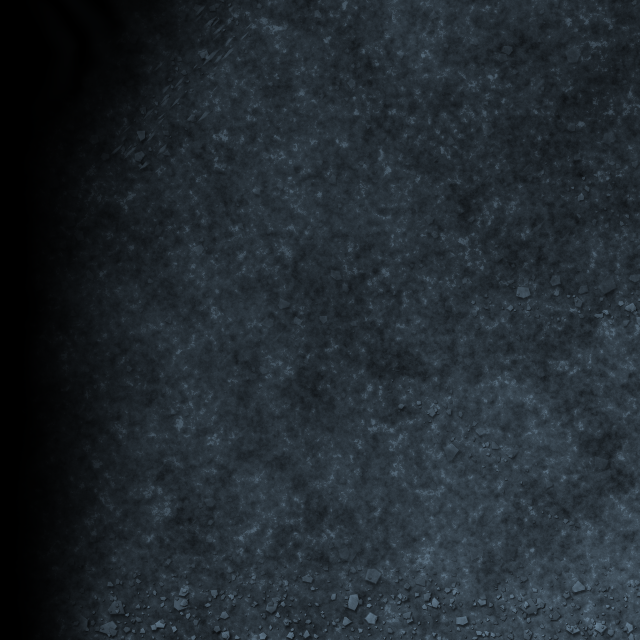
Reproduce this texture procedurally as a WebGL 1 fragment shader.

```glsl
precision highp float;
// Dark blue-grey gravel ground at night, fading to black on the left.
uniform vec2 u_resolution;

vec3 hash3(vec2 cell) {
  vec3 q = fract(vec3(cell.xyx) * vec3(0.1031, 0.1030, 0.0973));
  q += dot(q, q.yxz + 33.33);
  return fract((q.xxy + q.yzz) * q.zyx);
}

// Cellular noise: random values blended by distance to jittered points.
float cellNoise(vec2 p) {
  vec2 base = floor(p);
  vec2 sum = vec2(0.0001);
  for (int j = -1; j <= 1; j++) {
    for (int i = -1; i <= 1; i++) {
      vec2 cell = base + vec2(float(i), float(j));
      vec3 h = hash3(cell + 71.0);
      vec2 d = cell + 0.15 + 0.7 * h.xy - p;
      float w = max(0.0, 1.0 - dot(d, d) * 0.75);
      w *= w * w;
      sum += w * vec2(h.z, 1.0);
    }
  }
  return sum.x / sum.y;
}

float layeredNoise(vec2 p) {
  float total = 0.0;
  float amp = 0.5;
  for (int k = 0; k < 4; k++) {
    total += amp * (cellNoise(p) - 0.5);
    p = mat2(1.6, 1.2, -1.2, 1.6) * p + 17.3;
    amp *= 0.66;
  }
  return total;
}

// Angular chips, one per cell: x = cover, y = brightness, z = contact shadow.
vec3 chips(vec2 p, float density, float blur) {
  vec2 base = floor(p);
  vec3 result = vec3(0.0);
  for (int j = -1; j <= 1; j++) {
    for (int i = -1; i <= 1; i++) {
      vec2 cell = base + vec2(float(i), float(j));
      vec3 h = hash3(cell + 13.0);
      vec3 g = hash3(cell + 157.0);
      vec2 q = p - cell - 0.15 - 0.7 * h.xy;
      float radius = mix(0.13, 0.4, g.x * g.x);
      float d = -1.0;
      float below = -1.0;
      for (int k = 0; k < 5; k++) {
        float a = (float(k) + 0.6 * fract(g.y * (7.0 + float(k) * 3.7))) * 1.2566 + g.z * 6.28;
        vec2 side = vec2(cos(a), sin(a)) * (0.8 + 0.9 * fract(h.x * (9.0 + float(k) * 5.3)));
        d = max(d, dot(q, side));
        below = max(below, dot(q + vec2(-0.06, 0.09), side));
      }
      float present = smoothstep(h.z - 0.03, h.z + 0.03, density);
      float cover = present * (1.0 - smoothstep(-blur, blur, d - radius));
      float shade = 0.35 + 0.65 * g.y + 0.5 * dot(q, vec2(-0.5, 0.8));
      result.y = mix(result.y, shade, cover);
      result.x = max(result.x, cover);
      result.z = max(result.z, present * (1.0 - smoothstep(-0.08, 0.12, below - radius)));
    }
  }
  return result;
}

// Soft band around a line segment.
float band(vec2 p, vec2 a, vec2 b, float width) {
  vec2 ab = b - a;
  float t = clamp(dot(p - a, ab) / dot(ab, ab), 0.0, 1.0);
  float d = length(p - a - ab * t) / width;
  return exp(-d * d);
}

void main() {
  vec2 p = gl_FragCoord.xy / u_resolution;
  float px = 1.0 / min(u_resolution.x, u_resolution.y);
  float broad = layeredNoise(p * 5.0);
  float mottle = layeredNoise(p * 22.0 + 40.0);
  float grain = layeredNoise(p * 105.0 + 90.0);

  // Broad light, brightest toward the lower right
  float light = 0.178 + 0.035 * (1.0 - smoothstep(0.08, 0.45, p.y));
  light += 0.065 * smoothstep(0.45, 1.0, p.x) * (1.0 - smoothstep(0.35, 0.85, p.y));
  light += 0.035 * band(p, vec2(0.65, 0.47), vec2(0.68, 0.45), 0.06);
  light += 0.03 * band(p, vec2(0.65, 0.96), vec2(0.67, 0.96), 0.05);
  light -= 0.05 * band(p, vec2(0.93, 0.31), vec2(0.94, 0.27), 0.035);
  light -= 0.04 * band(p, vec2(0.94, 0.88), vec2(0.93, 0.84), 0.04);
  light *= 1.0 + 0.5 * broad + 0.55 * mottle + 0.8 * grain;
  light += 0.09 * smoothstep(0.16, 0.42, grain + 0.35 * mottle);

  // Gravel gathers at the bottom and in drifts
  float twigs = band(p, vec2(0.36, 0.98), vec2(0.22, 0.78), 0.04);
  float drift = (1.0 - smoothstep(0.05, 0.16, p.y)) * smoothstep(0.04, 0.2, p.x);
  drift += 0.8 * band(p, vec2(0.62, 0.40), vec2(0.88, 0.19), 0.03);
  drift += 0.8 * band(p, vec2(0.76, 0.53), vec2(1.0, 0.52), 0.035);
  drift += 0.5 * band(p, vec2(0.91, 0.71), vec2(1.0, 0.67), 0.05);
  drift = clamp(drift + 0.6 * twigs + 0.4 * broad * drift, 0.0, 1.0);
  for (int k = 0; k < 3; k++) {
    float scale = 26.0 * pow(1.8, float(k));
    float density = 0.09 + (0.24 + 0.1 * float(k)) * drift;
    vec3 chip = chips(p * scale + 31.0 * float(k), density, px * scale);
    light *= 1.0 - (0.15 + 0.35 * drift) * chip.z;
    float stone = (0.18 + 0.13 * chip.y + 0.16 * drift * chip.y) * (1.0 + 0.4 * grain);
    light = mix(light, stone, chip.x * (0.5 + 0.4 * drift));
  }

  // Slanted straw in the upper left
  vec2 along = mat2(0.71, -0.71, 0.71, 0.71) * p;
  vec3 straw = chips(along * vec2(30.0, 125.0), 0.55 * twigs, px * 100.0);
  light = mix(light, 0.28 + 0.12 * straw.y, 0.6 * straw.x);

  // Black left edge, widest at the top
  float shift = 0.13 * smoothstep(0.7, 1.0, p.y) - 0.05 * (1.0 - smoothstep(0.0, 0.2, p.y));
  float fade = smoothstep(0.01, 0.32, p.x - shift * smoothstep(0.0, 0.15, p.x) + 0.06 * broad);
  fade *= smoothstep(0.0, 0.06, p.x);
  float folds = sin(p.x * 75.0 + 4.0 * sin(p.y * 19.0) + 9.0 * broad);
  light = light * fade + 0.008 * (1.0 + folds) * smoothstep(0.75, 0.95, p.y) * smoothstep(0.02, 0.12, p.x) * (1.0 - fade);
  gl_FragColor = vec4(max(light, 0.0) * vec3(0.81, 1.0, 1.15), 1.0);
}
```
